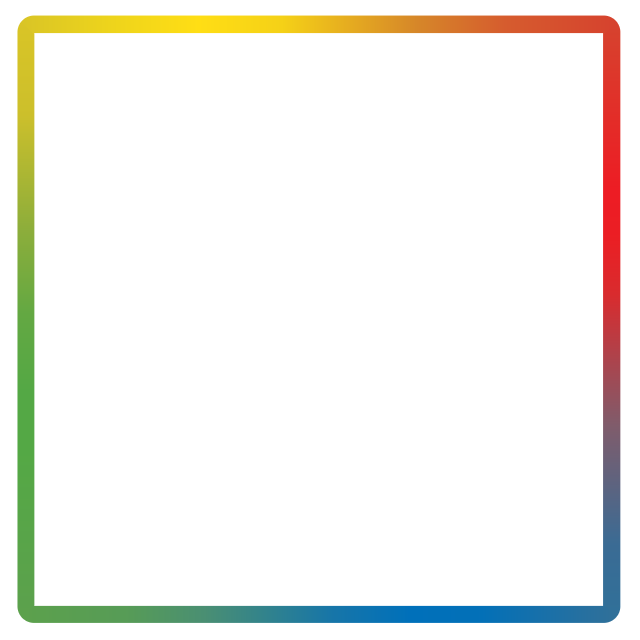
Reproduce this background procedurally as a Shadertoy shader.

```glsl
const vec3 PAPER = vec3(1.0);
const vec2 OUTER_MIN = vec2(0.0273, 0.0267), OUTER_MAX = vec2(0.9693, 0.9757);
const vec2 INNER_MIN = vec2(0.0537, 0.0533), INNER_MAX = vec2(0.9423, 0.9483);
const float CORNER_RADIUS = 0.026;

// Colour stops: rgb and position along the side
const int STOPS = 7;
const vec4 TOP[STOPS] = vec4[](
    vec4(0.85, 0.77, 0.15, 0.03), vec4(0.93, 0.83, 0.11, 0.17),
    vec4(1.00, 0.87, 0.08, 0.31), vec4(0.96, 0.82, 0.09, 0.44),
    vec4(0.84, 0.53, 0.16, 0.65), vec4(0.84, 0.36, 0.18, 0.79),
    vec4(0.84, 0.26, 0.18, 0.96));
const vec4 BOTTOM[STOPS] = vec4[](
    vec4(0.36, 0.63, 0.30, 0.04), vec4(0.34, 0.61, 0.34, 0.20),
    vec4(0.29, 0.56, 0.45, 0.32), vec4(0.09, 0.46, 0.66, 0.52),
    vec4(0.00, 0.44, 0.73, 0.64), vec4(0.01, 0.44, 0.72, 0.75),
    vec4(0.19, 0.44, 0.60, 0.96));
const vec4 LEFT[STOPS] = vec4[](
    vec4(0.36, 0.63, 0.30, 0.04), vec4(0.33, 0.66, 0.27, 0.30),
    vec4(0.33, 0.66, 0.27, 0.39), vec4(0.39, 0.66, 0.26, 0.51),
    vec4(0.55, 0.68, 0.23, 0.64), vec4(0.80, 0.75, 0.17, 0.82),
    vec4(0.85, 0.77, 0.15, 0.96));
const vec4 RIGHT[STOPS] = vec4[](
    vec4(0.19, 0.44, 0.60, 0.04), vec4(0.23, 0.42, 0.58, 0.15),
    vec4(0.50, 0.36, 0.42, 0.335), vec4(0.85, 0.17, 0.18, 0.54),
    vec4(0.92, 0.12, 0.14, 0.63), vec4(0.93, 0.11, 0.14, 0.70),
    vec4(0.84, 0.26, 0.18, 0.96));

vec3 ramp(vec4 stops[STOPS], float position) {
    vec3 colour = stops[0].rgb;
    for (int i = 1; i < STOPS; i++) {
        float blend = (position - stops[i - 1].w) / (stops[i].w - stops[i - 1].w);
        colour = mix(colour, stops[i].rgb, clamp(blend, 0.0, 1.0));
    }
    return colour;
}

float roundedBox(vec2 p, vec2 low, vec2 high, float radius) {
    vec2 d = abs(p - 0.5 * (low + high)) - 0.5 * (high - low) + radius;
    return length(max(d, 0.0)) + min(max(d.x, d.y), 0.0) - radius;
}

vec3 borderColour(vec2 p) {
    vec2 centred = p - 0.5 * (OUTER_MIN + OUTER_MAX);
    if (abs(centred.x) > abs(centred.y))
        return centred.x < 0.0 ? ramp(LEFT, p.y) : ramp(RIGHT, p.y);
    return centred.y < 0.0 ? ramp(BOTTOM, p.x) : ramp(TOP, p.x);
}

void mainImage(out vec4 fragColor, in vec2 fragCoord) {
    vec2 p = fragCoord / iResolution.xy;
    float pixel = 1.0 / min(iResolution.x, iResolution.y);

    // Rounded outside, square opening
    float outer = roundedBox(p, OUTER_MIN, OUTER_MAX, CORNER_RADIUS);
    float opening = roundedBox(p, INNER_MIN, INNER_MAX, 0.0);
    float frame = max(outer, -opening);
    float coverage = clamp(0.5 - frame / pixel, 0.0, 1.0);

    fragColor = vec4(mix(PAPER, borderColour(p), coverage), 1.0);
}
```
